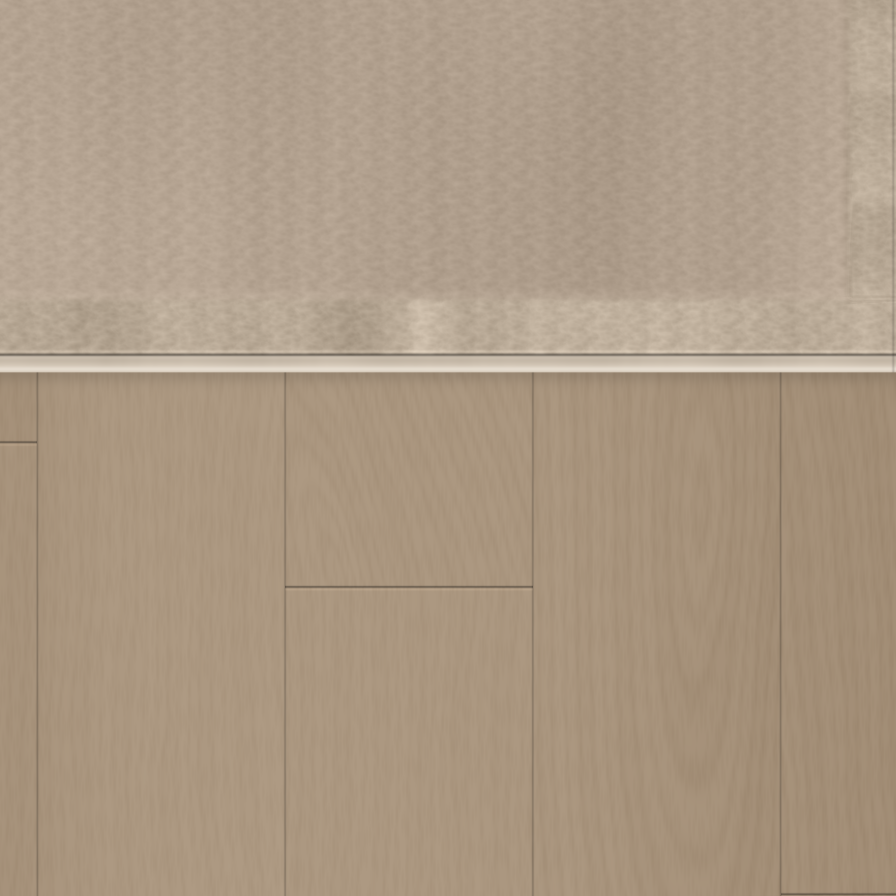
Write a WebGL 1 fragment shader that draws this texture.

```glsl
precision highp float;
uniform vec2 u_resolution;

// Layout, in canvas units
const float RUG_EDGE = 0.5845;
const float STITCH_Y = 0.604;
const float BAND_TOP = 0.668;
const float BAND_LEFT = 0.945;
const float PLANK_START = 0.0417;
const float PLANK_WIDTH = 0.2765;
const float SEAM_WIDTH = 0.0012;

// Palette
const vec3 OAK = vec3(0.667, 0.588, 0.497);
const vec3 OAK_DARK = vec3(0.575, 0.490, 0.395);
const vec3 PILE = vec3(0.697, 0.630, 0.560);
const vec3 BAND = vec3(0.735, 0.675, 0.600);
const vec3 CREAM = vec3(0.820, 0.770, 0.705);
const vec3 HIGHLIGHT = vec3(0.910, 0.875, 0.825);

// Strengths
const float GRAIN_DEPTH = 0.30;
const float PILE_DEPTH = 0.045;

vec2 hash2(vec2 p) {
  vec2 q = vec2(dot(p, vec2(127.1, 311.7)), dot(p, vec2(269.5, 183.3)));
  return fract(sin(q) * 43758.5);
}

// Distance to the nearest scattered point
float cellular(vec2 p) {
  vec2 cell = floor(p), f = fract(p);
  float nearest = 2.0;
  for (int j = -1; j <= 1; j++) {
    for (int i = -1; i <= 1; i++) {
      vec2 offset = vec2(float(i), float(j));
      vec2 d = offset + hash2(cell + offset) - f;
      nearest = min(nearest, dot(d, d));
    }
  }
  return sqrt(nearest);
}

// Layered sines with rotation and feedback, about -1 to 1
float waves(vec2 p) {
  float sum = 0.0, amp = 0.5;
  for (int i = 0; i < 5; i++) {
    sum += amp * sin(p.x + 1.3 * sin(p.y + float(i)));
    p = mat2(1.36, 1.02, -1.02, 1.36) * p + sum;
    amp *= 0.55;
  }
  return sum;
}

float bump(float d, float w) {
  return exp(-d * d / (w * w));
}

vec3 wood(vec2 uv) {
  float index = floor((uv.x - PLANK_START) / PLANK_WIDTH);
  float across = uv.x - PLANK_START - index * PLANK_WIDTH;

  // Butt joints differ by plank
  float joint = -1.0;
  if (index < 0.0) joint = 0.5065;
  else if (index == 1.0) joint = 0.345;
  else if (index == 3.0) joint = 0.002;
  float board = index + 7.0 * step(joint, uv.y);

  // Growth rings: straight, slanted or arched around a heart
  vec2 p = uv + 3.7 * board;
  float warp = waves(vec2(p.x * 9.0, p.y * 4.0));
  float ring = uv.x + 0.018 * warp;
  float figure = 0.6;
  if (index == 2.0) {
    vec2 heart = uv - vec2(0.775, 0.43);
    ring = length(vec2(heart.x + 0.012 * warp, heart.y * 0.16));
    figure = 1.0;
  } else if (index == 1.0 && uv.y > joint) {
    vec2 heart = uv - vec2(0.375, 0.36);
    ring = length(vec2(heart.x + 0.28 * heart.y, heart.y * 0.22)) + 0.014 * warp;
    figure = 0.75;
  } else if (index == 3.0) {
    ring += 0.12 * uv.y * uv.y;
    figure = 0.85;
  }
  float rings = 0.5 + 0.5 * sin(ring * 430.0 + 2.0 * warp);
  float broad = 0.5 + 0.5 * sin(ring * 135.0 + board);
  float pores = 1.0 - smoothstep(0.1, 0.6, cellular(vec2(p.x * 240.0, p.y * 32.0)));
  float grain = figure * (0.55 * rings * rings + 0.3 * broad) + 0.4 * pores;

  // Board tone and falloff towards the right
  float dark = GRAIN_DEPTH * (grain - 0.35) + 0.42 * smoothstep(0.55, 1.05, uv.x);
  dark += 0.06 * sin(board * 2.4) + 0.05 * warp;
  dark += 0.25 * bump(uv.x, 0.08) - 0.08 * bump(uv.x - 0.42, 0.2) * (1.0 - uv.y);
  vec3 color = mix(OAK, OAK_DARK, dark);

  // Seams, joints and the shade under the rug
  float seam = min(across, PLANK_WIDTH - across);
  color *= 1.0 - 0.19 * bump(seam, SEAM_WIDTH);
  color *= 1.0 - 0.36 * bump(uv.y - joint, SEAM_WIDTH);
  color *= 1.0 + 0.07 * bump(uv.y - joint + 0.003, SEAM_WIDTH);
  return color * (1.0 - 0.10 * bump(uv.y - RUG_EDGE, 0.012));
}

vec3 rug(vec2 uv) {
  float tuft = cellular(uv * vec2(120.0, 170.0)) - 0.5;
  float fibre = waves(uv * vec2(190.0, 260.0));
  float cloud = waves(uv * vec2(8.0, 5.0) + 2.0);
  float streak = waves(vec2(uv.x * 34.0, uv.y * 3.0));

  // Field with broad brushed tones
  vec3 color = PILE + 0.012 * cloud + 0.010 * streak;
  color += 0.025 * bump(uv.x - 0.15, 0.18) * bump(uv.y - 0.73, 0.15);
  color -= 0.030 * bump(uv.x - 0.66, 0.14) * bump(uv.y - 0.86, 0.18);
  color += 0.025 * smoothstep(0.8, 1.0, uv.x);

  // Lower and right borders, with uneven pile
  float lower = 1.0 - smoothstep(BAND_TOP - 0.008, BAND_TOP + 0.004, uv.y);
  float side = smoothstep(BAND_LEFT - 0.006, BAND_LEFT + 0.008, uv.x);
  float border = max(lower, side);
  float along = mix(uv.x, uv.y, side * (1.0 - lower));
  float patches = waves(vec2(along * 42.0, 1.0 + (uv.x + uv.y) * 6.0));
  float worn = bump(uv.x - 0.09, 0.07) + bump(uv.x - 0.39, 0.06);
  float pale = bump(uv.x - 0.475, 0.022) + bump(uv.x - 0.70, 0.05);
  vec3 trim = BAND + 0.035 * patches + lower * (0.045 * pale - 0.045 * worn);
  color = mix(color, trim, border);
  color += PILE_DEPTH * (0.7 * tuft + 0.45 * fibre) * (1.0 + 0.4 * border);
  color -= 0.025 * bump(uv.x - BAND_LEFT, 0.005) * step(BAND_TOP, uv.y);
  color += 0.020 * bump(uv.y - BAND_TOP - 0.003, 0.005);

  // Rolled hem, stitch groove and lit rim
  float hem = 1.0 - smoothstep(STITCH_Y - 0.002, STITCH_Y + 0.001, uv.y);
  vec3 roll = CREAM - 0.05 * bump(uv.y - 0.598, 0.004) + 0.02 * streak;
  color = mix(color, roll, hem);
  color = mix(color, HIGHLIGHT, 0.85 * bump(uv.y - RUG_EDGE - 0.0035, 0.0032));
  color += 0.07 * bump(uv.y - STITCH_Y - 0.0035, 0.002);
  color *= 1.0 - 0.38 * bump(uv.y - STITCH_Y, 0.0017);
  return color * (1.0 - 0.15 * bump(uv.x - 0.997, 0.0015));
}

void main() {
  vec2 uv = gl_FragCoord.xy / u_resolution;
  float pixel = 1.0 / u_resolution.y;
  float onRug = smoothstep(RUG_EDGE - pixel, RUG_EDGE + pixel, uv.y);
  gl_FragColor = vec4(mix(wood(uv), rug(uv), onRug), 1.0);
}
```
